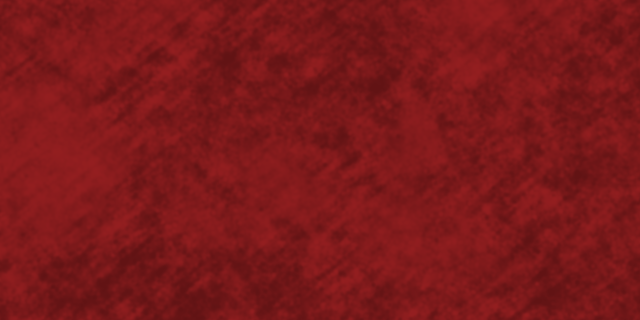
This texture is drawn by a Shadertoy shader. Its source:

```glsl
// Worn crimson surface: broad soft clouds, gritty specks and diagonal brush streaks.
// All layers come from one cellular noise that sums soft blobs of random sign,
// stretched along a rotated axis for the streaks.

const vec3 DARK_RED = vec3(0.385, 0.076, 0.080);
const vec3 LIGHT_RED = vec3(0.580, 0.118, 0.124);
const float TONE_RANGE = 3.2;      // larger is flatter contrast
const float CLOUD_SCALE = 2.6;     // cells per canvas height
const float GRAIN_SCALE = 21.0;
const vec2 STREAK_SCALE = vec2(9.0, 62.0);
const vec2 CROSS_SCALE = vec2(13.0, 75.0);
const float STREAK_ANGLE = 0.68;
const float CROSS_ANGLE = -0.72;
const float CLOUD_AMOUNT = 0.66;
const float GRAIN_AMOUNT = 0.62;
const float STREAK_AMOUNT = 0.46;
const float CROSS_AMOUNT = 0.17;

vec3 hash3(vec2 cell) {
    vec3 h = fract(cell.xyx * vec3(0.1031, 0.1030, 0.0973));
    h += dot(h, h.yxz + 33.33);
    return fract((h.xxy + h.yzz) * h.zyx);
}

// Soft blobs around one random point per cell; mean 0, deviation near 1
float blobNoise(vec2 p) {
    vec2 cell = floor(p);
    vec2 local = p - cell;
    float sum = 0.0;
    for (int y = -1; y <= 1; y++) {
        for (int x = -1; x <= 1; x++) {
            vec2 offset = vec2(x, y);
            vec3 h = hash3(cell + offset + 157.0);
            vec2 d = offset + h.xy - local;
            float falloff = max(0.0, 1.0 - dot(d, d));
            sum += (2.0 * h.z - 1.0) * falloff * falloff;
        }
    }
    return sum / 0.46;
}

mat2 rotation(float angle) {
    float c = cos(angle), s = sin(angle);
    return mat2(c, -s, s, c);
}

// Three octaves, turned between each, scaled back to unit deviation
float layeredNoise(vec2 p, float gain) {
    float sum = 0.0, weight = 1.0, power = 0.0;
    for (int i = 0; i < 3; i++) {
        sum += weight * blobNoise(p);
        power += weight * weight;
        p = rotation(0.9) * p * 2.07 + 19.7;
        weight *= gain;
    }
    return sum / sqrt(power);
}

float streaks(vec2 p, float angle, vec2 scale) {
    vec2 q = rotation(angle) * p * scale;
    return 0.8 * blobNoise(q + 41.0) + 0.6 * blobNoise(q * vec2(1.9, 0.47) + 83.0);
}

void mainImage(out vec4 fragColor, in vec2 fragCoord) {
    vec2 p = fragCoord / iResolution.y;

    // Broad light and dark areas
    float cloud = layeredNoise(p * CLOUD_SCALE + 7.3, 0.62);

    // Specks, calmer inside the lightest patches
    float grain = layeredNoise(p * GRAIN_SCALE + 31.0, 0.92);
    float roughness = mix(1.15, 0.6, smoothstep(0.1, 1.6, cloud));

    // Brush marks that come and go
    float brushed = 0.6 + 0.8 * smoothstep(-1.0, 1.0, blobNoise(p * 4.3 + 63.0));
    float strokes = STREAK_AMOUNT * streaks(p, STREAK_ANGLE, STREAK_SCALE) * brushed
                  + CROSS_AMOUNT * streaks(p, CROSS_ANGLE, CROSS_SCALE);

    float tone = CLOUD_AMOUNT * cloud + roughness * (GRAIN_AMOUNT * grain + strokes);
    vec3 color = mix(DARK_RED, LIGHT_RED, smoothstep(-TONE_RANGE, TONE_RANGE, tone));
    fragColor = vec4(color, 1.0);
}
```
